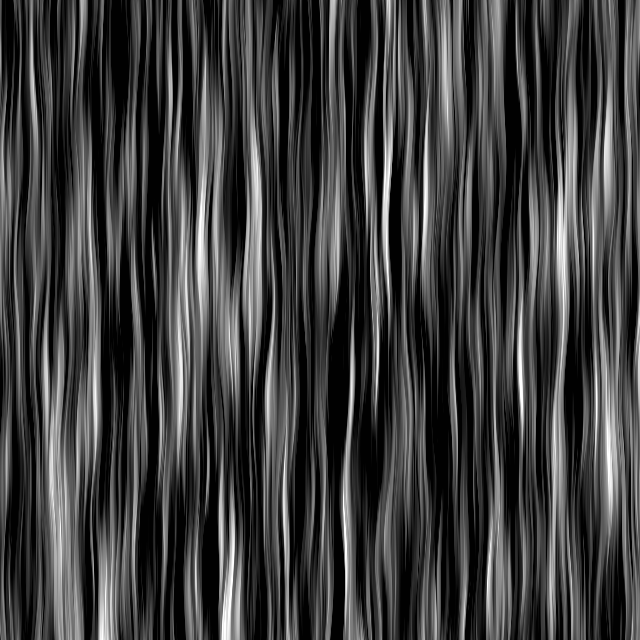
Give the GLSL for this texture, as a WebGL 1 fragment shader.

```glsl
precision highp float;

uniform vec2 u_resolution;

#define LAYERS 4
#define BASE_CELLS vec2(54.0, 3.3)
#define LAYER_GROWTH vec2(1.45, 1.25)
#define LAYER_GAIN 0.39
#define MEAN_TONE 0.22
#define EDGE_SOFTNESS 0.10
#define LEAN 0.6
#define SWAY 0.0028

vec3 hash3(vec2 cell) {
  vec3 q = vec3(dot(cell, vec2(127.1, 311.7)),
                dot(cell, vec2(269.5, 183.3)),
                dot(cell, vec2(419.2, 371.9)));
  return fract(sin(q) * 43758.545);
}

// One tapered blade: crisp sides, faded tips, a ramp of tone across it.
float blade(vec2 offset, vec3 shape, float pixel) {
  float taper = max(1.0 - offset.y * offset.y, 0.0);
  float halfWidth = mix(0.3, 0.85, shape.x) * taper + 0.001;
  float across = (offset.x + LEAN * (shape.z - 0.5) * offset.y) / halfWidth;
  float softness = max(EDGE_SOFTNESS, pixel / halfWidth);
  float body = smoothstep(0.0, softness, 1.0 - abs(across));
  float ramp = 0.7 + 0.5 * across * sign(shape.z - 0.5);
  return (2.0 * shape.y - 1.0) * body * ramp * taper * taper;
}

// Light and dark blades scattered one to a cell, summed over neighbours.
float bladeLayer(vec2 p, float seed, float pixel) {
  vec2 cell = floor(p);
  float sum = 0.0;
  for (int j = -1; j <= 1; j++) {
    for (int i = -1; i <= 1; i++) {
      vec2 id = cell + vec2(float(i), float(j));
      vec2 center = id + hash3(id + seed).xy;
      sum += blade(p - center, hash3(id + seed + 57.3), pixel);
    }
  }
  return sum;
}

void main() {
  vec2 uv = gl_FragCoord.xy / u_resolution.y;

  // Gentle sideways sway of the fibres
  uv.x += SWAY * sin(11.0 * uv.y + 29.0 * uv.x + 2.0 * sin(13.0 * uv.x));
  uv.x += 0.5 * SWAY * sin(27.0 * uv.y - 67.0 * uv.x);

  // Layers from broad to fine
  float tone = MEAN_TONE;
  vec2 cells = BASE_CELLS;
  for (int k = 0; k < LAYERS; k++) {
    float seed = 19.7 * float(k + 1);
    tone += LAYER_GAIN * bladeLayer(uv * cells + seed, seed, cells.x / u_resolution.y);
    cells *= LAYER_GROWTH;
  }

  gl_FragColor = vec4(vec3(clamp(tone, 0.005, 1.0)), 1.0);
}
```
